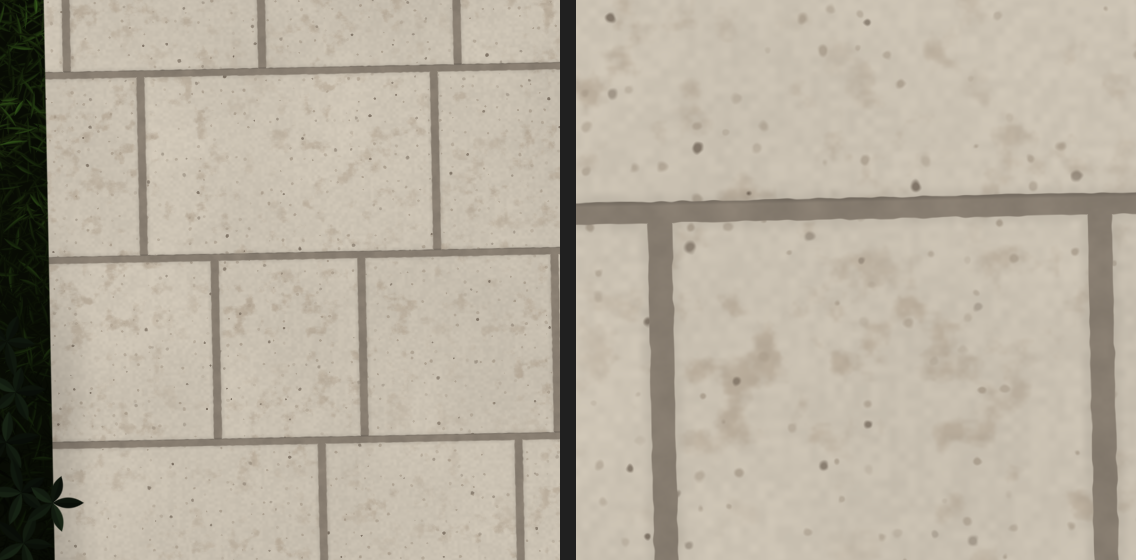
Left: the whole. Right: its middle third, enlarged.
Write a WebGL 1 fragment shader that draws this texture.

```glsl
precision highp float;
// Speckled limestone pavers in staggered courses, with a shaded grass verge on the left.
uniform vec2 u_resolution;

const vec3 STONE = vec3(0.795, 0.76, 0.70);
const vec3 STAIN = vec3(0.66, 0.60, 0.525);
const vec3 SPECK = vec3(0.38, 0.33, 0.28);
const vec3 GROUT = vec3(0.53, 0.49, 0.44);
const vec3 SOIL = vec3(0.03, 0.045, 0.015);
const vec3 BLADE_DARK = vec3(0.07, 0.10, 0.03);
const vec3 BLADE_LIT = vec3(0.20, 0.34, 0.10);
const vec3 LEAF = vec3(0.085, 0.13, 0.075);

const float TILT = 0.0197;         // slope of the paving
const float VERGE = 0.078;         // width of the grass
const float COURSE = 0.3302;       // height of one course
const float FIRST_JOINT = 0.137;   // first bed joint below the top
const float BED_HALF = 0.0064;     // half widths of the joints
const float HEAD_HALF = 0.0072;
const float BLADE_CELL = 0.030;
const float SPECK_CELL = 0.034;
const float TAU = 6.28318;

float hash(vec2 p) {
  return fract(sin(dot(p, vec2(127.1, 311.7))) * 43758.545);
}

float noise(vec2 p) {
  vec2 i = floor(p), f = fract(p);
  f = f * f * (3.0 - 2.0 * f);
  return mix(mix(hash(i), hash(i + vec2(1.0, 0.0)), f.x),
             mix(hash(i + vec2(0.0, 1.0)), hash(i + 1.0), f.x), f.y);
}

float fbm(vec2 p) {
  float sum = 0.0, amp = 0.5;
  for (int i = 0; i < 4; i++) {
    sum += amp * noise(p);
    p = p * 2.03 + 17.3;
    amp *= 0.5;
  }
  return sum / 0.9375;
}

// Head joint positions of each course, counted from the top
vec3 headJoints(float row) {
  if (row < 0.0) return vec3(0.117, 0.466, 0.815);
  if (row < 1.0) return vec3(0.248, 0.772, 2.0);
  if (row < 2.0) return vec3(0.374, 0.636, 0.981);
  return vec3(0.559, 0.9105, 2.0);
}

// Signed distance to a pointed blade along x, from 0 to len
float bladeDistance(vec2 p, float len, float width) {
  float t = clamp(p.x / len, 0.0, 1.0);
  return length(p - vec2(t * len, 0.0)) - width * 4.0 * t * (1.0 - t);
}

vec2 turn(vec2 p, float a) {
  return vec2(cos(a) * p.x + sin(a) * p.y, cos(a) * p.y - sin(a) * p.x);
}

// Scattered dark pits, of varied size and strength
float pits(vec2 p, float cellSize, float density, float maxRadius) {
  vec2 cell = floor(p / cellSize);
  vec2 center = 0.2 + 0.6 * vec2(hash(cell + 3.1), hash(cell + 8.7));
  float radius = maxRadius * mix(0.35, 1.0, hash(cell + 5.3));
  float d = length(p - (cell + center) * cellSize) + 0.0015 * (noise(p * 300.0) - 0.5);
  float present = step(hash(cell), density) * mix(0.3, 1.0, hash(cell + 1.9));
  return present * (1.0 - smoothstep(radius * 0.4, radius + 0.001, d));
}

vec3 paving(vec2 q, float px) {
  float course = (q.y - FIRST_JOINT) / COURSE;
  float row = floor(course);
  vec3 joints = headJoints(row);
  float tile = dot(step(joints, vec3(q.x)), vec3(1.0));
  float tone = hash(vec2(tile + 2.0, row + 5.0)) - 0.5;

  // Stone: broad tone, tan mottling, fine grain and pits
  vec3 color = STONE * (1.0 + 0.03 * tone + 0.07 * (fbm(q * 7.0) - 0.5));
  float mottle = smoothstep(0.53, 0.82, fbm(q * 48.0 + tile * 9.0));
  mottle *= 0.35 + 0.65 * smoothstep(0.3, 0.7, fbm(q * 9.0 + 31.0));
  color = mix(color, STAIN, 0.55 * mottle);
  color *= 1.0 + 0.045 * (noise(q * 190.0) - 0.5);
  color = mix(color, SPECK, 0.75 * pits(q, SPECK_CELL, 0.22, 0.0038));
  color = mix(color, STAIN * 0.9, 0.6 * pits(q + 0.37, SPECK_CELL * 0.6, 0.35, 0.0035));

  // Grout, with a thin shadow under the upper stone
  float bed = (fract(course + 0.5) - 0.5) * COURSE;
  vec3 gap = abs(joints - q.x);
  float head = min(gap.x, min(gap.y, gap.z)) - HEAD_HALF;
  float d = min(abs(bed) - BED_HALF, head) + 0.0012 * (noise(q * 160.0) - 0.5);
  vec3 grout = GROUT * (0.93 + 0.14 * fbm(q * 60.0));
  grout *= 1.0 - 0.13 * (1.0 - smoothstep(0.0, 0.003, abs(bed + BED_HALF)));
  color *= 1.0 - 0.05 * (1.0 - smoothstep(0.0, 0.008, d));
  color = mix(grout, color, smoothstep(-px, px, d));

  // Soft shade beside the lower verge
  float shade = (1.0 - smoothstep(VERGE, 0.17, q.x)) * smoothstep(0.3, 0.75, q.y);
  return color * (1.0 - 0.13 * shade);
}

vec3 grass(vec2 p, float px) {
  vec3 color = SOIL;
  float light = mix(0.35, 1.0, smoothstep(0.1, 0.95, p.y)) * mix(0.6, 1.15, noise(p * 16.0));
  for (int layer = 0; layer < 6; layer++) {
    float level = float(layer);
    vec2 g = p + level * vec2(0.417, 0.233);
    for (int k = 0; k < 9; k++) {
      vec2 cell = floor(g / BLADE_CELL) + vec2(mod(float(k), 3.0), floor(float(k) / 3.0)) - 1.0;
      vec2 seed = cell + level * 13.0;
      vec2 center = (cell + vec2(hash(seed + 2.3), hash(seed + 6.1))) * BLADE_CELL;
      float len = mix(0.028, 0.054, hash(seed + 4.7));
      vec2 b = turn(g - center, TAU * hash(seed + 9.2)) + vec2(len * 0.5, 0.0);
      b.y += 2.5 * b.x * (b.x - len);
      float d = bladeDistance(b, len, mix(0.0014, 0.0032, hash(seed + 7.9)));
      float lit = hash(seed + 1.4);
      vec3 blade = mix(BLADE_DARK, BLADE_LIT, lit * lit * (0.3 + 0.14 * level));
      blade *= light * (0.75 + 0.35 * smoothstep(-0.002, 0.002, b.y));
      color = mix(color, blade, 1.0 - smoothstep(-px, px, d));
    }
  }
  return color;
}

// Five-pointed leaf clusters; the first one overhangs the stone
vec3 leaves(vec3 color, vec2 p, float px) {
  for (int plant = 5; plant >= 0; plant--) {
    float id = float(plant);
    vec2 center = plant == 0 ? vec2(0.094, 0.102)
                             : vec2(0.055 * hash(vec2(id, 3.0)), 0.09 * id - 0.06);
    float spin = plant == 0 ? 0.0 : TAU * hash(vec2(id, 7.0));
    for (int i = 0; i < 5; i++) {
      float n = float(i);
      float len = mix(0.045, 0.066, hash(vec2(n + 4.0, id)));
      vec2 b = turn(p - center, spin + n * TAU / 5.0);
      float d = bladeDistance(b, len, 0.0095);
      vec3 leaf = LEAF * mix(0.4, 1.0, hash(vec2(n, id + 2.0)));
      leaf *= 0.85 + 0.3 * smoothstep(-px, px, b.y);
      color = mix(color, leaf, 1.0 - smoothstep(-px, px, d));
    }
  }
  return color;
}

void main() {
  vec2 p = gl_FragCoord.xy / u_resolution;
  float px = 1.0 / min(u_resolution.x, u_resolution.y);
  float down = 1.0 - p.y;
  vec2 q = vec2(p.x - TILT * down, down + TILT * p.x);   // paving axes

  vec3 color = paving(q, px);
  if (q.x < VERGE + 2.0 * px) {
    color = mix(grass(p, px), color, smoothstep(-px, px, q.x - VERGE));
  }
  color = leaves(color, p, px);
  gl_FragColor = vec4(color, 1.0);
}
```
